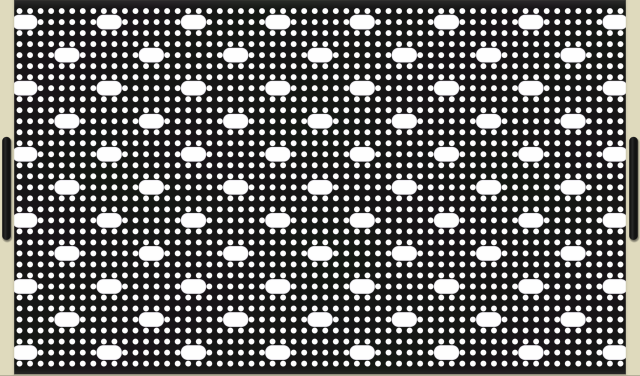
This pattern is drawn by a WebGL 2 fragment shader. Its source:

```glsl
#version 300 es
precision highp float;
// Black perforated panel: a grid of 58 x 33 small white holes, with larger
// rounded slots staggered on every third row. Cream strips and a dark handle
// flank it. Drawn with distance functions; lengths are in canvas heights.

#define DOT_PITCH vec2(0.02804, 0.02930)
#define DOT_RADIUS 0.0077
#define LAST_ROW 16.0
#define SLOT_STEP vec2(8.0, 3.0)
#define SLOT_HALF vec2(0.0336, 0.0196)
#define SLOT_CORNER 0.0182
#define GRID_CENTER vec2(0.0, 0.0018)
#define PANEL_HALF vec2(0.8133, 0.4978)
#define HANDLE_X 0.8338
#define HANDLE_HALF vec2(0.0113, 0.1370)
#define TINT_AMOUNT 0.010

uniform vec2 u_resolution;
out vec4 fragColor;

const vec3 CREAM = vec3(0.875, 0.855, 0.742);
const vec3 BLACK = vec3(0.088, 0.088, 0.086);
const vec3 WHITE = vec3(0.995);
const vec3 LAVENDER = vec3(0.93, 0.92, 0.95);

float roundedBox(vec2 p, vec2 halfSize, float radius) {
  vec2 q = abs(p) - halfSize + radius;
  return length(max(q, 0.0)) + min(max(q.x, q.y), 0.0) - radius;
}

// Smooth coverage of a shape from its signed distance.
float cover(float d) {
  float edge = 0.7 / u_resolution.y;
  return 1.0 - smoothstep(-edge, edge, d);
}

// Holes fall half a column to either side of the centre line.
float dotDistance(vec2 p) {
  vec2 cell = vec2(floor(p.x / DOT_PITCH.x) + 0.5, round(p.y / DOT_PITCH.y));
  cell.y = clamp(cell.y, -LAST_ROW, LAST_ROW);
  return length(p - cell * DOT_PITCH) - DOT_RADIUS;
}

// Alternate slot rows shift by half a step.
float slotDistance(vec2 p) {
  vec2 pitch = DOT_PITCH * SLOT_STEP;
  float row = round(p.y / pitch.y);
  float shift = 0.5 * mod(row, 2.0);
  float column = round(p.x / pitch.x - shift) + shift;
  return roundedBox(p - vec2(column, row) * pitch, SLOT_HALF, SLOT_CORNER);
}

// Near-black face with a faint green and violet drift and lit end bands.
vec3 panelColor(vec2 p) {
  float drift = sin(p.x * 9.0 + 2.0 * sin(p.y * 7.0)) * sin(p.y * 8.0 - p.x * 3.0);
  vec3 color = BLACK + TINT_AMOUNT * drift * vec3(-0.6, 1.0, -0.8);
  float band = smoothstep(0.476, 0.500, abs(p.y));
  return color + 0.07 * band;
}

void main() {
  vec2 p = (gl_FragCoord.xy - 0.5 * u_resolution) / u_resolution.y;
  vec2 grid = p - GRID_CENTER;

  // Side strips, with a thin shade along the panel edge and the base
  float panel = roundedBox(p - vec2(0.0, 0.0022), PANEL_HALF, 0.0);
  vec3 color = CREAM * (1.0 - 0.12 * exp(-max(panel, 0.0) / 0.003));
  color *= 1.0 - 0.25 * cover(p.y + 0.498);

  // Handles: soft shadow, body, rounded highlight
  vec2 h = vec2(p.x - sign(p.x) * HANDLE_X, p.y + 0.001);
  float shadow = roundedBox(h - vec2(0.002, -0.004), HANDLE_HALF, HANDLE_HALF.x);
  color *= 1.0 - 0.45 * (1.0 - smoothstep(-0.003, 0.005, shadow));
  float handle = roundedBox(h, HANDLE_HALF, HANDLE_HALF.x);
  float gleam = exp(-pow((h.x + 0.003) / 0.004, 2.0));
  color = mix(color, vec3(0.07 + 0.08 * gleam), cover(handle));

  // Perforated panel, its openings clipped at the sides
  float slot = slotDistance(grid);
  vec3 slotColor = mix(WHITE, LAVENDER, smoothstep(-0.004, 0.0, slot));
  vec3 face = mix(panelColor(p), WHITE, cover(dotDistance(grid)));
  face = mix(face, slotColor, cover(slot));
  color = mix(color, face, cover(panel));

  fragColor = vec4(color, 1.0);
}
```
